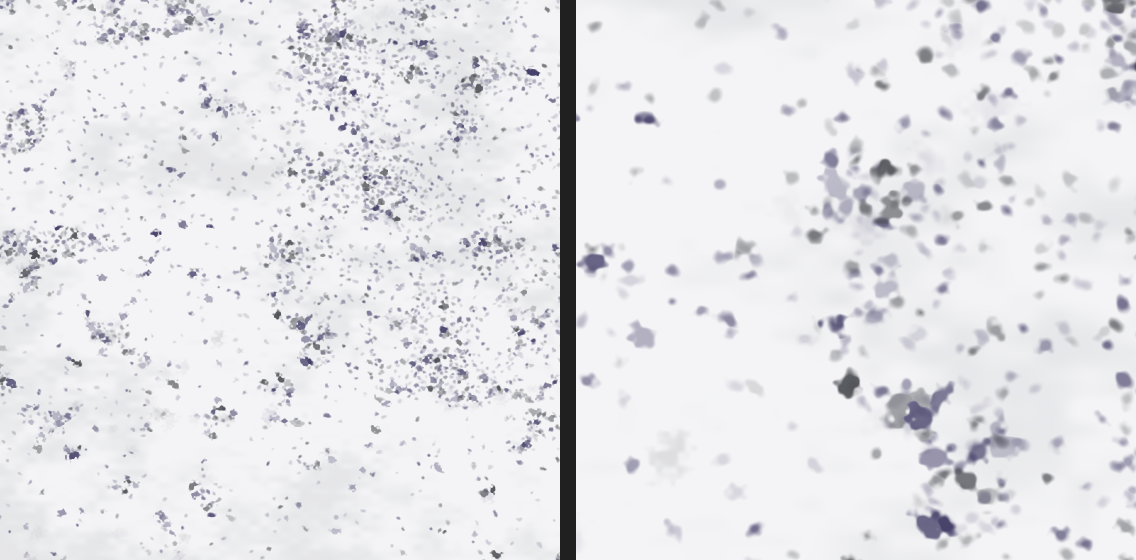
Left: the whole. Right: its middle third, enlarged.
This texture is drawn by a WebGL 2 fragment shader. Its source:

```glsl
#version 300 es
precision highp float;
// Pale mottled paper strewn with clustered violet-grey grains and a ragged drifting band.

uniform vec2 u_resolution;
out vec4 fragColor;

const vec3 PAPER_SHADE = vec3(0.900, 0.903, 0.914);
const vec3 PAPER_LIGHT = vec3(0.957, 0.957, 0.965);
const vec3 INK_VIOLET = vec3(0.27, 0.25, 0.41);
const vec3 INK_GREY = vec3(0.29, 0.30, 0.32);
const float GREY_SHARE = 0.35;

const float FINE_CELLS = 110.0;
const vec2 FINE_RADIUS = vec2(0.0016, 0.0034);
const vec2 FINE_STRENGTH = vec2(0.16, 0.75);
const float COARSE_CELLS = 66.0;
const vec2 COARSE_RADIUS = vec2(0.0028, 0.0064);
const vec2 COARSE_STRENGTH = vec2(0.28, 1.0);
const float SMUDGE_CELLS = 34.0;
const vec2 SMUDGE_RADIUS = vec2(0.004, 0.011);
const vec2 SMUDGE_STRENGTH = vec2(0.04, 0.17);

const float GRAIN_SOFTNESS = 0.0021;
const float SMUDGE_SOFTNESS = 0.006;
const float MAX_STRETCH = 1.7;
const float EDGE_WOBBLE = 1.3;

float hash(vec2 p) {
    return fract(sin(dot(p, vec2(127.1, 311.7))) * 43758.5453);
}

float noise(vec2 p) {
    vec2 i = floor(p), f = fract(p);
    f = f * f * (3.0 - 2.0 * f);
    float low = mix(hash(i), hash(i + vec2(1, 0)), f.x);
    float high = mix(hash(i + vec2(0, 1)), hash(i + vec2(1, 1)), f.x);
    return mix(low, high, f.y);
}

float segmentDistance(vec2 p, vec2 a, vec2 b) {
    vec2 pa = p - a, ba = b - a;
    return length(pa - ba * clamp(dot(pa, ba) / dot(ba, ba), 0.0, 1.0));
}

// Distance to a band that falls from the top and turns off to the right
float bandDistance(vec2 p) {
    p += 0.05 * (vec2(noise(p * 9.0), noise(p * 9.0 + 31.0)) - 0.5);
    float spine = 0.725 - 0.14 * smoothstep(0.60, 0.85, p.y);
    float fall = length(vec2(p.x - spine, min(p.y - 0.38, 0.0)));
    return min(fall, segmentDistance(p, vec2(0.74, 0.37), vec2(1.02, 0.29)));
}

float falloff(float d, float width) {
    return exp(-d * d / (width * width));
}

// Isolated clumps, sparser toward the bottom
float clump(vec2 p) {
    float field = 0.65 * noise(p * 16.0 + 7.0) + 0.35 * noise(p * 39.0);
    return smoothstep(0.64, 0.75, field) * mix(0.35, 1.0, smoothstep(0.1, 0.4, p.y));
}

float fineChance(vec2 p) {
    float patches = smoothstep(0.3, 0.7, noise(p * 21.0 + 3.0));
    float field = smoothstep(0.45, 0.65, p.x) * smoothstep(0.25, 0.5, p.y);
    float scatter = 0.04 + 0.08 * smoothstep(0.0, 0.9, p.y);
    return scatter + patches * (0.30 * field + 0.5 * falloff(bandDistance(p), 0.06)) + 0.5 * clump(p);
}

float coarseChance(vec2 p) {
    float patches = smoothstep(0.35, 0.65, noise(p * 27.0 + 11.0));
    return 0.012 + 0.55 * patches * falloff(bandDistance(p), 0.032) + 0.65 * clump(p);
}

// Scattered blobs: x is ink coverage, y is the tint pick of the strongest blob
vec2 grains(vec2 p, float cells, vec2 radii, vec2 strengths, float softness, bool coarse, float wobble) {
    vec2 result = vec2(0.0);
    for (int y = -1; y <= 1; y++) {
        for (int x = -1; x <= 1; x++) {
            vec2 id = floor(p * cells) + vec2(x, y);
            vec2 seed = id + cells * 0.37;
            vec2 centre = (id + vec2(hash(seed), hash(seed + 17.3))) / cells;
            float chance = coarse ? coarseChance(centre) : fineChance(centre);
            if (hash(seed + 41.9) > chance) continue;
            float pick = hash(seed + 73.1);
            float radius = mix(radii.x, radii.y, hash(seed + 59.7));
            float angle = 2.4 * (hash(seed + 91.3) - 0.5);
            vec2 q = mat2(cos(angle), -sin(angle), sin(angle), cos(angle)) * (p - centre);
            q.x /= mix(1.0, MAX_STRETCH, hash(seed + 23.9));
            float d = length(q) - radius * (1.0 + EDGE_WOBBLE * wobble);
            float cover = 1.0 - smoothstep(-softness, softness, d);
            cover *= mix(strengths.x, strengths.y, pick * pick);
            if (cover > result.x) result = vec2(cover, hash(seed + 5.7));
        }
    }
    return result;
}

vec3 applyInk(vec3 base, vec2 grain) {
    return mix(base, grain.y < GREY_SHARE ? INK_GREY : INK_VIOLET, grain.x);
}

void main() {
    vec2 p = gl_FragCoord.xy / min(u_resolution.x, u_resolution.y);

    // Paper with faint, slightly horizontal mottling, cleaner beside the band
    float mottle = 0.45 * noise(p * vec2(5.0, 7.0)) + 0.33 * noise(p * vec2(17.0, 26.0))
                 + 0.22 * noise(p * vec2(55.0, 90.0));
    mottle += 0.12 * falloff(bandDistance(p), 0.12);
    vec3 colour = mix(PAPER_SHADE, PAPER_LIGHT, smoothstep(0.2, 0.6, mottle));

    // Smudges below, fine grains, then coarse grains on top
    float wobble = noise(p * 230.0) - 0.5;
    colour = applyInk(colour, grains(p, SMUDGE_CELLS, SMUDGE_RADIUS, SMUDGE_STRENGTH, SMUDGE_SOFTNESS, true, wobble));
    colour = applyInk(colour, grains(p, FINE_CELLS, FINE_RADIUS, FINE_STRENGTH, GRAIN_SOFTNESS, false, wobble));
    colour = applyInk(colour, grains(p, COARSE_CELLS, COARSE_RADIUS, COARSE_STRENGTH, GRAIN_SOFTNESS, true, wobble));
    fragColor = vec4(colour, 1.0);
}
```
